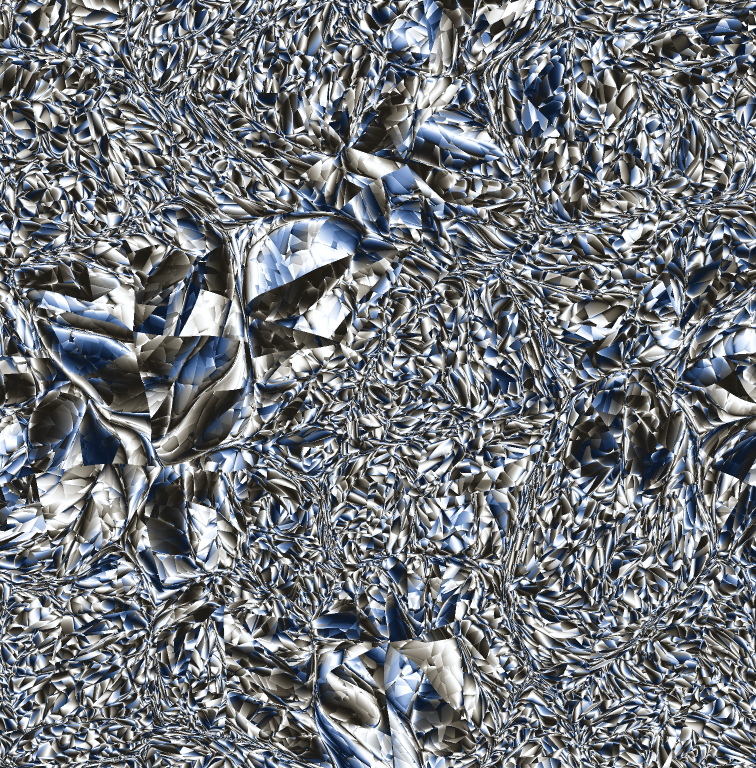
Give the GLSL for this texture, as a Shadertoy shader.

```glsl
const int   SAMPLES = 2;           // antialiasing grid per axis
const int   LEVELS = 4;            // folds within folds
const float COARSE_CELLS = 4.2;    // largest facets per canvas height
const float LEVEL_RATIO = 2.1;     // size step between levels
const float SECTORS = 5.0;         // shards around each pinch point
const float BEND = 1.5;            // curl of each shard
const float TILT = 1.5;            // spread of shard slopes
const float RIM = 0.9;             // steepness of crease ridges
const float RIM_WIDTH = 0.07;
const float STRETCH = 0.55;        // elongation of fine folds
const vec3  SILVER = vec3(0.985, 1.0, 1.015);
const vec3  BLUE_SHIFT = vec3(-0.15, -0.03, 0.16);
const vec3  WARM_SHIFT = vec3(0.035, 0.005, -0.05);
const float TAU = 6.2831853;

struct Facet { vec2 slope; vec2 axis; float border; };

vec3 hash3(vec3 p) {
    p = fract(p * vec3(0.1031, 0.1030, 0.0973));
    p += dot(p, p.yxz + 33.33);
    return fract((p.xxy + p.yxx) * p.zyx);
}

vec2 direction(float turn) {
    return vec2(cos(TAU * turn), sin(TAU * turn));
}

// Stretched cellular noise, each cell split into bent triangular shards
Facet foldedFacet(vec2 p, float seed) {
    vec2 base = floor(p), offset = vec2(0.0), cell = base;
    float nearest = 9.0, second = 9.0, spin = 0.0;
    for (int y = -1; y <= 1; y++)
    for (int x = -1; x <= 1; x++) {
        vec2 id = base + vec2(x, y);
        vec3 rnd = hash3(vec3(id, seed));
        vec2 d = p - id - 0.1 - 0.8 * rnd.xy;
        vec2 grain = direction(rnd.z);
        float dist = length(vec2(0.8 * dot(d, grain),
                                 1.35 * dot(d, vec2(-grain.y, grain.x))));
        if (dist < nearest) {
            second = nearest;
            nearest = dist;
            offset = d;
            cell = id;
            spin = rnd.z;
        } else {
            second = min(second, dist);
        }
    }
    float turn = fract(atan(offset.y, offset.x + 1e-5) / TAU + spin);
    float sector = floor(SECTORS * turn + 0.4 * sin(TAU * turn));
    vec3 rnd = hash3(vec3(cell, seed + 17.0 + 5.3 * sector));

    Facet f;
    f.axis = direction(rnd.z);
    f.border = second - nearest;
    f.slope = TILT * (rnd.xy - 0.5) + BEND * f.axis * dot(offset, f.axis);
    f.slope += RIM * exp(-f.border / RIM_WIDTH) * offset / (length(offset) + 0.01);
    return f;
}

// Broad patches where the sheet is crushed more finely
float crumplePatches(vec2 p) {
    return 0.5 + 0.25 * sin(7.0 * p.x + 3.0 * sin(4.0 * p.y) + 0.6)
               + 0.25 * sin(8.0 * p.y - 5.0 * p.x + 2.0 * sin(6.0 * p.x));
}

// Mirror reflection of a striped studio, tinted by sky and warm walls
vec3 reflection(vec2 slope) {
    float phase = 3.3 * slope.x + 2.1 * slope.y
                + 1.1 * sin(2.2 * slope.y - 1.3 * slope.x) - 0.9;
    float glow = 0.5 + 0.5 * sin(phase);
    float light = 0.10 + 0.60 * glow + 0.32 * pow(glow, 5.0);
    float tint = sin(2.6 * slope.y - 2.2 * slope.x + 0.4);
    float midtone = 4.0 * light * max(1.0 - light, 0.0);
    return light * SILVER
         + midtone * (smoothstep(0.35, 1.0, tint) * BLUE_SHIFT
                    + smoothstep(0.3, -0.6, tint) * WARM_SHIFT);
}

vec3 foil(vec2 p) {
    float patches = crumplePatches(p);
    vec2 slope = 0.05 * sin(31.0 * p.yx + 3.0 * sin(23.0 * p));
    vec2 axis = vec2(0.0);
    float scale = COARSE_CELLS, weight = 1.0, crush = 0.0;
    p += 0.02 * sin(9.0 * p.yx + vec2(0.0, 2.0));

    for (int i = 0; i < LEVELS; i++) {
        // fine folds follow the fold line of the shard they lie on
        vec2 along = vec2(-axis.y, axis.x);
        vec2 q = p * scale + 0.4 * slope;
        q -= STRETCH * along * dot(q, along);
        Facet f = foldedFacet(q, float(i) * 7.0 + 3.0);
        slope += weight * f.slope;
        axis = f.axis;
        crush = max(0.75 * crush, exp(-5.0 * f.border));
        float fine = smoothstep(0.25, 1.0, 0.85 * patches + 0.5 * crush);
        weight = i == 0 ? 0.75 : 0.08 + 0.8 * fine;
        scale *= LEVEL_RATIO;
    }
    return reflection(slope);
}

void mainImage(out vec4 fragColor, in vec2 fragCoord) {
    vec3 color = vec3(0.0);
    for (int y = 0; y < SAMPLES; y++)
    for (int x = 0; x < SAMPLES; x++) {
        vec2 jitter = (vec2(x, y) + 0.5) / float(SAMPLES) - 0.5;
        color += foil((fragCoord + jitter) / iResolution.y);
    }
    fragColor = vec4(clamp(color / float(SAMPLES * SAMPLES), 0.0, 1.0), 1.0);
}
```
